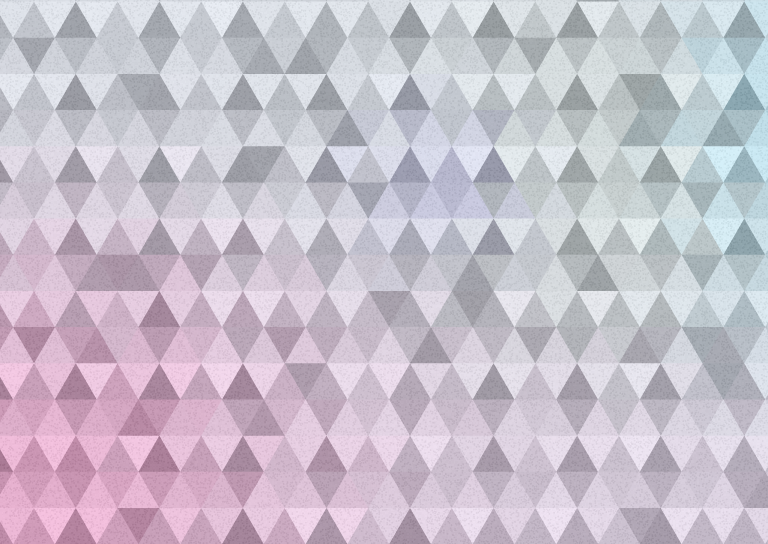
Give the GLSL for this background, as a Shadertoy shader.

```glsl
// Pastel mosaic of equilateral triangles in 15 rows, tinted pink to teal, with paper grain.

const float ROW_HEIGHT = 0.0665;          // in canvas heights
const float SIDE = 0.0768;                // triangle side
const vec2 LATTICE_ORIGIN = vec2(0.0625, 0.9972);
const int SAMPLES = 4;                    // per axis, for smooth edges

const vec3 MIST  = vec3(0.97, 0.99, 1.02);
const vec3 LILAC = vec3(1.00, 0.955, 1.02);
const vec3 PINK  = vec3(1.04, 0.81, 0.94);
const vec3 TEAL  = vec3(0.86, 1.01, 1.06);
const vec3 IRIS  = vec3(0.93, 0.93, 1.05);
const vec3 SAGE  = vec3(0.96, 1.00, 0.985);

float hash(vec2 p) {
    vec3 q = fract(vec3(p.xyx) * 0.1031);
    q += dot(q, q.yzx + 33.33);
    return fract((q.x + q.y) * q.z);
}

// Soft round patch of colour: 1 at the centre, fading outward
float glow(vec2 p, vec2 centre, vec2 radius) {
    vec2 d = (p - centre) / radius;
    return exp(-dot(d, d));
}

// Broad colour wash; p runs from 0 to 1 over the canvas
vec3 wash(vec2 p) {
    vec3 c = mix(LILAC, MIST, smoothstep(0.2, 0.7, p.y + 0.25 * (p.x - 0.5)));
    c = mix(c, SAGE, 0.7 * glow(p, vec2(0.78, 0.68), vec2(0.28, 0.35)));
    c = mix(c, IRIS, 0.8 * glow(p, vec2(0.56, 0.66), vec2(0.10, 0.13)));
    c = mix(c, PINK, glow(p, vec2(0.03, 0.08), vec2(0.38, 0.42)));
    return mix(c, TEAL, 0.85 * glow(p, vec2(1.02, 0.76), vec2(0.12, 0.33)));
}

// Brightness of one triangle from its column, row and direction
float triangleTone(float column, float row, bool up) {
    vec2 id = vec2(column, row) + (up ? 57.0 : 211.0);
    float pick = hash(id);
    float vary = hash(id + 91.7) - 0.5;
    bool evenRow = mod(row, 2.0) < 0.5;
    bool oddColumn = mod(column, 2.0) > 0.5;
    float tone;
    if (evenRow && up) {
        tone = oddColumn ? (pick < 0.6 ? 0.64 : 0.72) : 0.77;
    } else if (evenRow) {
        tone = pick < 0.08 ? 0.66 : 0.895;
    } else if (up) {
        tone = pick < 0.09 ? 0.66 : 0.85;
    } else {
        tone = oddColumn ? 0.735 : (pick < 0.12 ? 0.68 : 0.80);
    }
    return tone + 0.055 * vary;
}

// Flat colour of the triangle under p, in canvas heights
vec3 mosaic(vec2 p, float aspect) {
    vec2 q = vec2(p.x - LATTICE_ORIGIN.x, LATTICE_ORIGIN.y - p.y) / vec2(SIDE, ROW_HEIGHT);
    float row = floor(q.y);
    float down = q.y - row;
    float shift = 0.5 * mod(row, 2.0);

    // Upright triangles widen downward; the inverted ones fill the gaps
    float x = q.x - shift;
    float column = floor(x + 0.5);
    bool up = abs(x - column) < 0.5 * down;
    float centre = column + shift;
    if (!up) {
        float gap = floor(x);
        centre = gap + 0.5 + shift;
        column = floor(centre);
    }

    vec2 middle = LATTICE_ORIGIN + vec2(centre * SIDE, -(row + (up ? 0.66 : 0.34)) * ROW_HEIGHT);
    float tone = triangleTone(column, row, up);
    vec2 drift = vec2(hash(vec2(centre * 2.0, row) + 31.0), hash(vec2(row, centre * 2.0) + 73.0)) - 0.5;
    vec3 tint = wash(middle / vec2(aspect, 1.0) + 0.10 * drift);
    return tone * pow(tint, vec3(1.0 + 1.5 * (0.9 - tone)));
}

// Cellular noise: small scattered specks, 1 at a speck
float specks(vec2 p) {
    vec2 cell = floor(p);
    float amount = 0.0;
    for (int j = -1; j <= 1; j++) {
        for (int i = -1; i <= 1; i++) {
            vec2 id = cell + vec2(i, j);
            vec2 point = id + vec2(hash(id + 11.0), hash(id + 47.0));
            float strength = step(0.6, hash(id + 83.0));
            amount = max(amount, strength * (1.0 - smoothstep(0.15, 0.7, distance(p, point))));
        }
    }
    return amount;
}

void mainImage(out vec4 fragColor, in vec2 fragCoord) {
    float aspect = iResolution.x / iResolution.y;
    vec3 color = vec3(0.0);
    for (int j = 0; j < SAMPLES; j++) {
        for (int i = 0; i < SAMPLES; i++) {
            vec2 offset = (vec2(i, j) + 0.5) / float(SAMPLES) - 0.5;
            color += mosaic((fragCoord + offset) / iResolution.y, aspect);
        }
    }
    color /= float(SAMPLES * SAMPLES);

    // Paper grain
    vec2 p = fragCoord / iResolution.y;
    color += 0.012 - 0.045 * specks(p * 270.0);
    color += 0.018 * (hash(floor(p * 362.0)) - 0.5);
    fragColor = vec4(clamp(color, 0.0, 1.0), 1.0);
}
```
